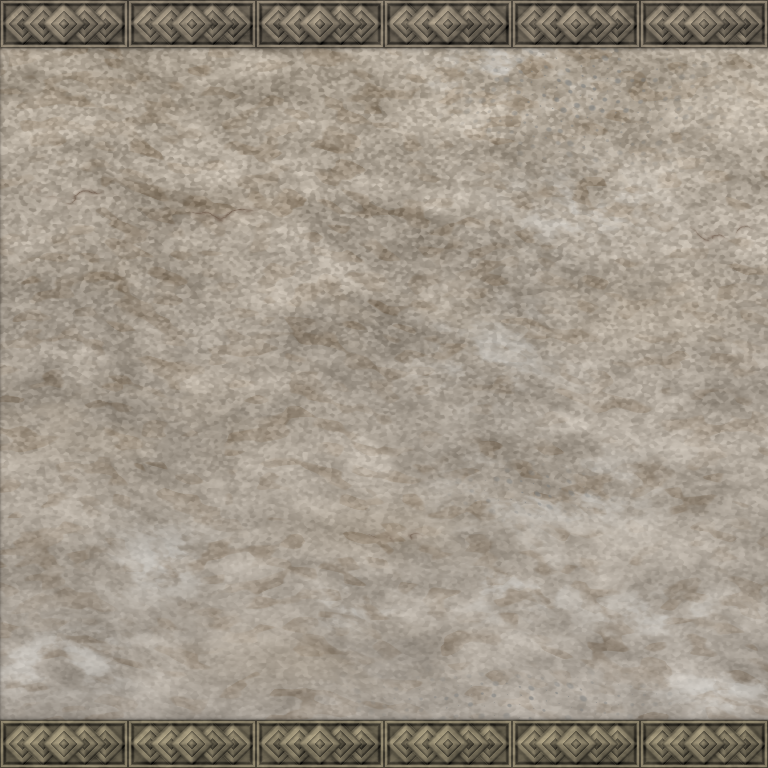
Give the GLSL for this texture, as a Shadertoy shader.

```glsl
// Weathered stone slab between two carved friezes.
// Blended cellular noise mottles the stone, soft ellipses place its stains,
// and overlapping stepped diamonds form the relief on each frieze tile.

const float BAND = 0.0625;      // frieze height
const float TILES = 6.0;        // tiles along a frieze

// Pale and brown stains: centre.xy, radii.zw
const vec4 PALE[10] = vec4[10](
    vec4(.64, .54, .09, .06), vec4(.72, .36, .13, .05),
    vec4(.21, .27, .07, .05), vec4(.08, .14, .12, .04),
    vec4(.67, .23, .07, .04), vec4(.75, .73, .09, .05),
    vec4(.86, .20, .09, .03), vec4(.66, .91, .10, .05),
    vec4(.94, .10, .09, .03), vec4(.46, .21, .05, .03));
const vec4 BROWN[7] = vec4[7](
    vec4(.16, .46, .22, .07), vec4(.50, .31, .13, .04),
    vec4(.29, .73, .10, .03), vec4(.17, .64, .14, .05),
    vec4(.52, .58, .16, .05), vec4(.40, .14, .18, .05),
    vec4(.85, .60, .16, .06));
// Cracks: centre.xy, half length
const vec3 CRACKS[5] = vec3[5](
    vec3(.10, .745, .07), vec3(.19, .712, .05), vec3(.29, .72, .06),
    vec3(.94, .695, .05), vec3(.51, .30, .05));

vec3 hash3(vec2 p) {
    vec3 q = fract(p.xyx * vec3(.1031, .1030, .0973));
    q += dot(q, q.yxz + 33.33);
    return fract((q.xxy + q.yzz) * q.zyx);
}

// Cellular noise: random cell values blended around jittered centres
float cells(vec2 p) {
    vec2 id = floor(p), f = p - id;
    float sum = 0.0, weight = 0.0;
    for (int j = -1; j <= 1; j++)
    for (int i = -1; i <= 1; i++) {
        vec2 o = vec2(i, j);
        vec3 h = hash3(id + o + 100.0);
        vec2 d = o + h.xy - f;
        float w = exp(-6.0 * dot(d, d));
        sum += w * h.z;
        weight += w;
    }
    return sum / weight;
}

float layeredCells(vec2 p, int octaves) {
    float sum = 0.0, amp = 0.5, total = 0.0;
    for (int i = 0; i < octaves; i++) {
        sum += amp * cells(p);
        total += amp;
        amp *= 0.62;
        p = mat2(1.96, -.3, .3, 1.96) * p + 17.3;
    }
    return sum / total;
}

float softEllipse(vec2 p, vec4 e) {
    vec2 d = (p - e.xy) / e.zw;
    return exp(-dot(d, d));
}

// Small round mineral chips, one per cell
float chips(vec2 p) {
    vec3 h = hash3(floor(p));
    float d = length(fract(p) - 0.35 - 0.3 * h.xy);
    float r = 0.34 * h.z * h.z;
    return 1.0 - smoothstep(r * 0.5, r + 0.06, d);
}

float crack(vec2 p, vec3 c, float rough) {
    float wiggle = .006 * sin(p.x * 70.0 + c.y * 40.0) + .003 * sin(p.x * 190.0);
    float d = abs(p.y - c.y - wiggle - .022 * (rough - .5));
    float along = 1.0 - smoothstep(.4, 1.0, abs(p.x - c.x) / c.z);
    return along * (exp(-d * 550.0) + .3 * exp(-d * 110.0));
}

vec3 stone(vec2 p) {
    vec2 q = p + .008 * sin(p.yx * vec2(31.0, 23.0) + 2.0);
    q.y += .08 * q.x;
    float clouds = layeredCells(q * vec2(8.0, 17.0), 5);
    float blotches = layeredCells(q * vec2(22.0, 38.0) + 40.0, 4);
    float grain = cells(p * vec2(190.0, 250.0));
    float rough = mix(.08, .17, smoothstep(.1, .8, p.y));

    float light = .25 * (clouds - .5) + .16 * (blotches - .5) + rough * (grain - .5);
    vec3 col = vec3(.667, .632, .585) + light;
    col += vec3(.014, .008, -.004) * smoothstep(.5, 1.0, p.y);
    col += vec3(-.006, .0, .010) * smoothstep(.4, .0, p.y);

    float pale = 0.0, brown = 0.0, cracked = 0.0;
    for (int i = 0; i < 10; i++) pale += softEllipse(p, PALE[i]);
    for (int i = 0; i < 7; i++) brown += softEllipse(p, BROWN[i]);
    for (int i = 0; i < 5; i++) cracked += crack(p, CRACKS[i], blotches);

    col = mix(col, vec3(.76, .75, .73) + .5 * light, .75 * min(pale, 1.0) * smoothstep(.42, .68, blotches));
    col = mix(col, vec3(.58, .53, .46) + light, .42 * min(brown, 1.0) * smoothstep(.35, .65, clouds + .08));
    col -= vec3(.07, .09, .11) * smoothstep(.60, .78, cells(q * vec2(38.0, 85.0) + 9.0)) * (1.0 - blotches);
    col = mix(col, vec3(.40, .32, .26), min(.55 * cracked, .7) * smoothstep(.3, .6, blotches));

    // Blue-grey chips gather in three zones
    float zone = softEllipse(p, vec4(.76, .88, .15, .09))
               + softEllipse(p, vec4(.69, .36, .09, .03))
               + softEllipse(p, vec4(.68, .09, .18, .03));
    return mix(col, vec3(.49, .50, .50), .6 * min(zone, 1.0) * chips(q * vec2(62.0, 75.0)));
}

// Relief brightness; p spans -1..1 vertically, halfWidth horizontally
float relief(vec2 p, float halfWidth, float px) {
    float tone = .40;
    for (int k = 2; k >= 0; k--) {
        vec2 q = p - vec2(sign(p.x) * float(k) * .86, 0.0);
        float d = .92 - abs(q.x) - abs(q.y);
        vec2 facing = clamp(q / .06, -1.0, 1.0);
        float facet = dot(facing, vec2(-.045, .055));
        float groove = 1.0 - smoothstep(.0, .12, abs(mod(d, .34) - .04));
        float face = .47 + facet + .10 * (fract(d / .34) - .4) - .12 * groove;
        tone *= 1.0 - .32 * exp(-max(-d, 0.0) * 8.0);
        tone = mix(tone, face, smoothstep(-px, px, d));
    }
    // Raised rim and dark joint
    float edge = min(halfWidth - abs(p.x), 1.0 - abs(p.y));
    tone = mix(.52, tone, smoothstep(.11, .11 + px, edge));
    tone -= .20 * exp(-pow((edge - .20) / .06, 2.0));
    return mix(.27, tone, smoothstep(.02, .02 + px, edge));
}

vec3 frieze(vec2 uv, float centreY, float px) {
    float scale = 2.0 / BAND;
    vec2 p = vec2((fract(uv.x * TILES) - .5) / TILES, uv.y - centreY) * scale;
    float tone = relief(p, scale * .5 / TILES, px * scale);
    float wear = layeredCells(uv * vec2(70.0, 90.0), 3);
    tone += .17 * (wear - .5);
    vec3 tint = mix(vec3(1.04, .97, .79), vec3(1.05, .97, .84), step(.5, uv.y));
    return tone * tint;
}

void mainImage(out vec4 fragColor, in vec2 fragCoord) {
    vec2 uv = fragCoord / iResolution.xy;
    float px = 1.0 / iResolution.y;
    float toEdge = min(uv.y, 1.0 - uv.y) - BAND;

    // Slab with contact shadow and a faint dark left edge
    vec3 col = stone(uv);
    col *= 1.0 - .35 * exp(-max(toEdge, 0.0) * 450.0);
    col *= 1.0 - .25 * exp(-uv.x * 600.0);

    float centreY = uv.y < .5 ? BAND * .5 : 1.0 - BAND * .5;
    col = mix(frieze(uv, centreY, px), col, smoothstep(-px, px, toEdge));
    fragColor = vec4(clamp(col, 0.0, 1.0), 1.0);
}
```
